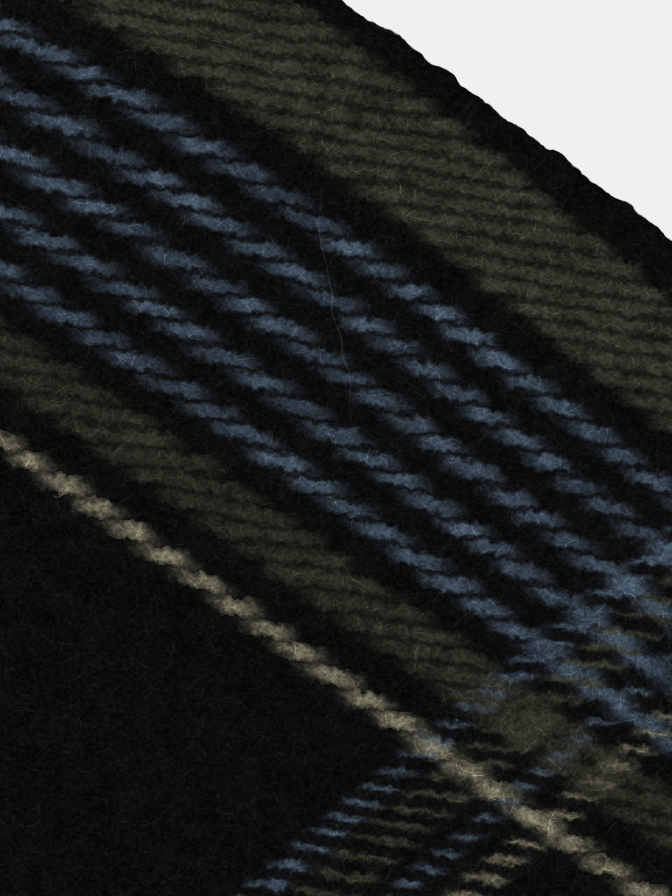
A WebGL 1 fragment shader for this texture:

```glsl
precision highp float;
// Brushed wool plaid seen at a slant, with its ragged edge against a pale ground.
// Two bent stripe coordinates, stepped along each twill rib, carry the colour
// bands; value noise and scattered curved hairs give the nap.

uniform vec2 u_resolution;

#define TWILL_PERIOD 0.028
#define TWILL_TILT 0.15
#define BLUE_COUNT 5.0
#define BLUE_SPACING 0.092
#define BLUE_START 0.038
#define BLUE_WIDTH 0.019
#define FUZZ 0.015
#define HAIR_WIDTH 0.0012
#define GROUND vec3(0.94)
#define BLACK vec3(0.046, 0.046, 0.048)
#define BLUE vec3(0.245, 0.30, 0.36)
#define OLIVE vec3(0.205, 0.205, 0.165)

const vec3 STRAW = vec3(0.44, 0.43, 0.35);

float hash(vec2 p) {
  vec3 q = fract(vec3(p.xyx) * 0.1031);
  q += dot(q, q.yzx + 33.33);
  return fract((q.x + q.y) * q.z);
}

float noise(vec2 p) {
  vec2 i = floor(p), f = fract(p);
  f = f * f * (3.0 - 2.0 * f);
  return mix(mix(hash(i), hash(i + vec2(1.0, 0.0)), f.x),
             mix(hash(i + vec2(0.0, 1.0)), hash(i + vec2(1.0, 1.0)), f.x), f.y);
}

float fbm(vec2 p) {
  float sum = 0.0, amp = 0.5;
  for (int i = 0; i < 4; i++) {
    sum += amp * noise(p);
    p = mat2(1.6, 1.2, -1.2, 1.6) * p + 7.3;
    amp *= 0.5;
  }
  return sum / 0.9375;
}

// Soft band centred on c with half width w
float band(float x, float c, float w) {
  return 1.0 - smoothstep(w - FUZZ, w + FUZZ, abs(x - c));
}

// Bent coordinate across the long stripes
float acrossLong(vec2 q) {
  float v = q.y - 0.68 * q.x + 0.03 * sin(3.8 * q.x);
  return v - 0.06 * v * sin(3.1416 * q.x);
}

// Colours of the long stripes; each blue dash has its own strength
vec3 longStripes(float v, float rib) {
  vec3 col = mix(BLACK, OLIVE, band(v, -0.15, 0.10));
  float i = clamp(floor((v - BLUE_START) / BLUE_SPACING + 0.5), 0.0, BLUE_COUNT - 1.0);
  float strength = 0.78 + 0.32 * hash(vec2(rib, i * 7.0) + 90.0);
  col = mix(col, BLUE * strength, band(v, BLUE_START + i * BLUE_SPACING, BLUE_WIDTH));
  col = mix(col, OLIVE * 0.85, band(v, 0.525, 0.046));
  return mix(col, STRAW, band(v, 0.655, 0.016));
}

// Colours of the crossing stripes in the lower right
vec3 crossStripes(float u) {
  vec3 col = mix(BLACK, OLIVE, band(u, 1.74, 0.045));
  col = mix(col, BLUE, max(band(u, 1.655, 0.026), band(u, 1.835, 0.018)));
  return mix(col, STRAW * 0.9, band(u, 1.92, 0.028));
}

// Thin bent hairs, one per grid cell
float hairs(vec2 p, float scale, float px) {
  vec2 g = p * scale, cell = floor(g);
  float sum = 0.0, w = max(HAIR_WIDTH, px * 0.65) * scale;
  for (int j = -1; j <= 1; j++) {
    for (int i = -1; i <= 1; i++) {
      vec2 id = cell + vec2(float(i), float(j));
      float a = 6.2832 * hash(id + 3.1);
      vec2 q = g - id - vec2(hash(id + 11.7), hash(id + 29.3));
      q = mat2(cos(a), -sin(a), sin(a), cos(a)) * q;
      float bend = (hash(id + 47.9) - 0.5) * 2.4;
      float d = abs(q.y - bend * q.x * q.x);
      float fade = 1.0 - smoothstep(0.25, 0.75, abs(q.x));
      sum += (1.0 - smoothstep(0.0, w, d)) * fade * hash(id + 61.0);
    }
  }
  return sum;
}

void main() {
  float px = 1.0 / u_resolution.x;
  vec2 p = gl_FragCoord.xy * px;
  p.y = u_resolution.y * px - p.y; // measured from the top

  // Twill ribs, with the stripes stepped from rib to rib
  vec2 wool = vec2(fbm(p * 100.0), fbm(p * 100.0 + 41.0)) - 0.5;
  vec2 q = p + wool * 0.016;
  float phase = (q.y - TWILL_TILT * q.x) / TWILL_PERIOD + 0.5 * noise(p * 12.0);
  float rib = floor(phase), along = fract(phase) - 0.5;
  float v = acrossLong(q - vec2(0.0, 0.6 * along * TWILL_PERIOD));
  float u = q.y + 0.85 * q.x;

  // Interlacing, closed up over the olive and straw bands
  float over = 0.96 - 0.82 * smoothstep(0.16, 0.5, abs(along));
  float solid = max(band(v, -0.15, 0.11), band(v, 0.525, 0.05));
  over = mix(over, 0.75, 0.35 * solid);
  over = mix(over, 0.88, 0.4 * band(v, 0.655, 0.02));
  vec3 col = mix(crossStripes(u), longStripes(v, rib), over);

  // Nap: patchy tone, fine grain and loose hairs
  float grain = fbm(p * vec2(240.0, 280.0));
  col *= 0.40 + 0.65 * fbm(p * 38.0) + 0.55 * grain;
  col += 0.05 * (grain - 0.5);
  float fluff = hairs(p, 24.0, px) + hairs(p + 5.7, 38.0, px);
  fluff += 0.8 * hairs(p + 9.1, 60.0, px);
  col += fluff * (0.032 + 0.34 * col);
  float strand = abs(p.x - 0.495 - 0.025 * sin(p.y * 9.0 + 2.0) - 0.012 * noise(p * 30.0));
  float reach = smoothstep(0.25, 0.35, p.y) * (1.0 - smoothstep(0.55, 0.66, p.y));
  col += 0.08 * reach * (1.0 - smoothstep(0.0, max(0.002, px), strand));

  // Ragged edge of the cloth
  float slope = p.y - 0.68 * p.x + 0.03 * sin(3.8 * p.x);
  float edge = slope + 0.30 + 0.04 * p.x + 0.024 * (fbm(p * 30.0) - 0.5);
  float cloth = smoothstep(-max(0.002, px), max(0.002, px), edge);
  gl_FragColor = vec4(mix(GROUND, clamp(col, 0.0, 1.0), cloth), 1.0);
}
```
